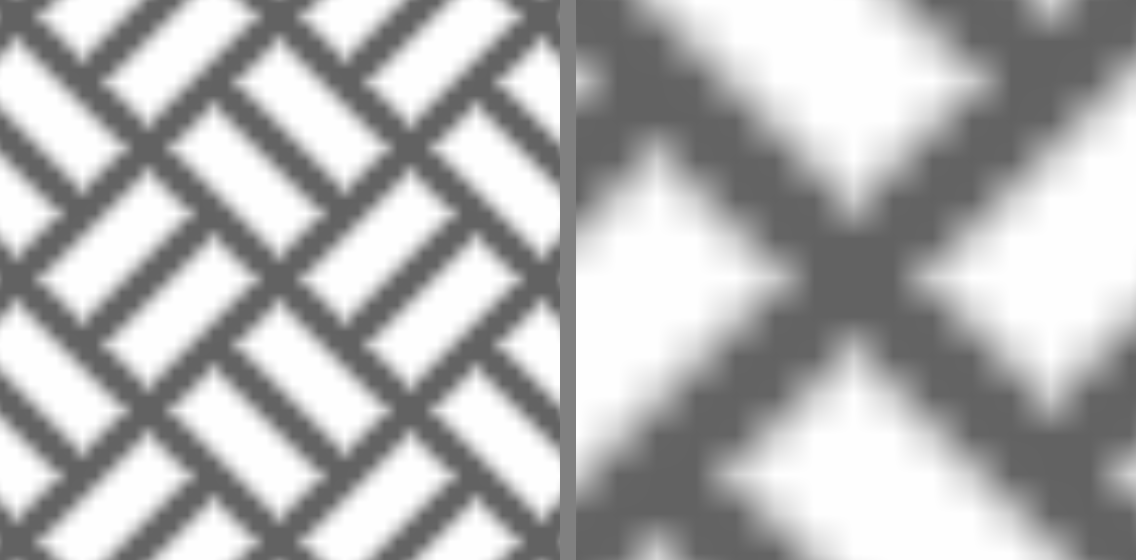
Left, the full canvas; right, a detail of the centre.
This pattern is drawn by a Shadertoy shader. Its source:

```glsl
// Diagonal basket weave: pairs of white bricks on grey joints, turned by 45 degrees.
// A checkerboard of square cells alternates the brick direction; the brick mask is
// sampled on a coarse grid and blended bilinearly for soft, slightly stepped edges.

// Signed distance to the nearest brick, in cell sides; negative inside
float brickDistance(vec2 cellPos) {
    vec2 cell = floor(cellPos);
    vec2 local = cellPos - cell - 0.5;

    // Odd cells run the other way
    if (mod(cell.x + cell.y, 2.0) > 0.5) local = local.yx;

    // Two bricks side by side, each inset by half a joint
    local.y = abs(local.y) - 0.25;
    vec2 edge = abs(local) - vec2(0.5, 0.25) + 0.0884;
    return min(max(edge.x, edge.y), 0.0) + length(max(edge, 0.0));
}

// Brick coverage at a grid point; 20 grid steps span one full repeat
float brickMask(vec2 gridPos) {
    vec2 cellPos = vec2(gridPos.x + gridPos.y, gridPos.x - gridPos.y) / 20.0;
    return 1.0 - smoothstep(-0.045, 0.045, brickDistance(cellPos));
}

// Bilinear blend of the four surrounding grid points
float softBrickMask(vec2 gridPos) {
    vec2 base = floor(gridPos);
    vec2 blend = gridPos - base;
    float lower = mix(brickMask(base), brickMask(base + vec2(1.0, 0.0)), blend.x);
    float upper = mix(brickMask(base + vec2(0.0, 1.0)), brickMask(base + 1.0), blend.x);
    return mix(lower, upper, blend.y);
}

void mainImage(out vec4 fragColor, in vec2 fragCoord) {
    // Centred canvas units, with a joint crossing close to the middle
    vec2 canvasPos = (fragCoord - 0.5 * iResolution.xy) / iResolution.y;
    vec2 gridPos = (canvasPos + vec2(0.0013, -0.0013)) * 42.667;

    vec3 jointColor = vec3(0.385);
    vec3 brickColor = vec3(0.998);
    fragColor = vec4(mix(jointColor, brickColor, softBrickMask(gridPos)), 1.0);
}
```
